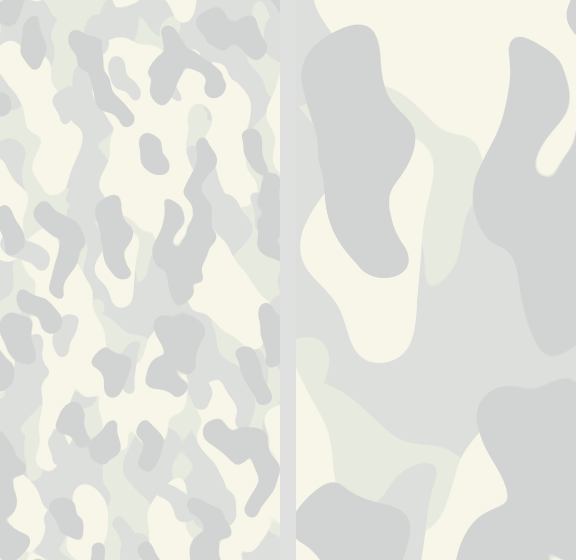
Left: the whole. Right: its middle third, enlarged.
A Shadertoy shader for this pattern:

```glsl
#define CREAM vec3(0.970, 0.965, 0.912)
#define PALE  vec3(0.906, 0.916, 0.872)
#define LIGHT vec3(0.864, 0.873, 0.860)
#define GREY  vec3(0.825, 0.832, 0.828)
#define LEAN 0.35      // mean tilt of the blobs from vertical
#define SPREAD 1.7     // variation of that tilt
#define JITTER 0.7     // scatter of blobs inside their cells
#define MERGE 12.0     // higher keeps neighbouring blobs apart
#define WOBBLE 0.011   // outline waviness

vec4 hash4(vec2 cell, float seed) {
    vec4 q = fract(vec4(cell.xyx, seed) * vec4(0.1031, 0.1030, 0.0973, 0.1099));
    q += dot(q, q.wzxy + 33.33);
    return fract((q.xxyz + q.yzzw) * q.zywx);
}

// Layered sines that bend the outlines
vec2 wobble(vec2 p, float seed) {
    vec2 w = sin(p.yx * vec2(23.0, 19.0) + p * 9.0 + seed * vec2(1.7, 2.9));
    w += 0.5 * sin(p.yx * vec2(41.0, 47.0) - p * 17.0 + seed * vec2(3.1, 1.3));
    return p + WOBBLE * w;
}

// Distance to a limb whose thickness changes from root to tip
float limb(vec2 p, vec2 tip, float rootRadius, float tipRadius) {
    float t = clamp(dot(p, tip) / dot(tip, tip), 0.0, 1.0);
    return length(p - tip * t) - mix(rootRadius, tipRadius, smoothstep(0.0, 1.0, t));
}

vec2 heading(float h) {
    float a = LEAN + (h - 0.5) * SPREAD;
    return vec2(sin(a), -cos(a));
}

// Cellular field of bent two-limb blobs, returned as antialiased coverage
float blobs(vec2 p, vec2 cellSize, float radius, float presence, float seed) {
    vec2 q = wobble(p, seed) / cellSize + seed * 7.3;
    vec2 base = floor(q);
    float sum = 1e-6;
    for (int y = -1; y <= 1; y++)
    for (int x = -1; x <= 1; x++) {
        vec2 cell = base + vec2(x, y);
        vec4 a = hash4(cell, seed);
        vec4 b = hash4(cell, seed + 31.7);
        if (b.w > presence) continue;
        vec2 local = q - cell - 0.5 - (a.xy - 0.5) * JITTER;
        vec2 lower = heading(a.z) * mix(0.15, 0.45, b.x);
        vec2 upper = -heading(a.w) * mix(0.15, 0.45, b.y);
        float root = radius * mix(0.75, 1.1, b.z);
        sum += exp(-MERGE * limb(local, lower, root, radius * mix(0.7, 1.35, a.w)));
        sum += exp(-MERGE * limb(local, upper, root, radius * mix(0.7, 1.35, a.z)));
    }
    float dist = -log(sum) / MERGE * cellSize.x;
    return clamp(0.5 - dist * iResolution.x, 0.0, 1.0);
}

void mainImage(out vec4 fragColor, in vec2 fragCoord) {
    vec2 p = fragCoord / iResolution.x;

    // Broad soft ground
    vec3 color = PALE;
    color = mix(color, LIGHT, blobs(p, vec2(0.27, 0.32), 0.26, 1.0, 1.0));
    color = mix(color, PALE, blobs(p, vec2(0.19, 0.22), 0.16, 0.35, 2.0));

    // Branching cream network
    color = mix(color, CREAM, blobs(p, vec2(0.23, 0.31), 0.255, 1.0, 3.0));

    // Small accents on top
    color = mix(color, LIGHT, blobs(p, vec2(0.18, 0.20), 0.15, 0.35, 4.0));
    color = mix(color, GREY, blobs(p, vec2(0.19, 0.21), 0.16, 0.75, 5.0));

    fragColor = vec4(color, 1.0);
}
```
